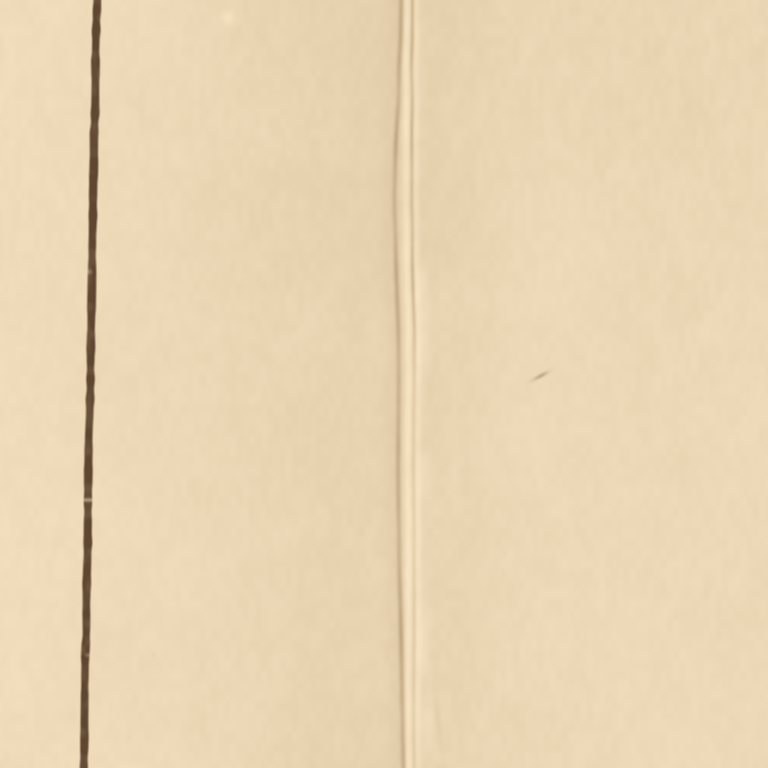
Give the GLSL for this texture, as a WebGL 1 fragment shader.

```glsl
precision highp float;
// Aged cream paper with an inked rule, a raised vertical crease and a small fleck.
uniform vec2 u_resolution;

#define PAPER vec3(0.926, 0.846, 0.714)
#define INK vec3(0.37, 0.275, 0.19)
#define SHADE vec3(0.85, 0.95, 1.0)
#define RULE_HALF_WIDTH 0.0052
#define GRAIN 0.016
#define MOTTLE 0.022
#define CREASE_DARK 0.13
#define CREASE_LIGHT 0.062

float hash(vec2 p) {
    vec3 q = fract(vec3(p.xyx) * 0.1031);
    q += dot(q, q.yzx + 33.33);
    return fract((q.x + q.y) * q.z);
}

float noise(vec2 p) {
    vec2 cell = floor(p);
    vec2 f = fract(p);
    f = f * f * (3.0 - 2.0 * f);
    float low = mix(hash(cell), hash(cell + vec2(1.0, 0.0)), f.x);
    float high = mix(hash(cell + vec2(0.0, 1.0)), hash(cell + vec2(1.0, 1.0)), f.x);
    return mix(low, high, f.y);
}

float fbm(vec2 p) {
    float sum = 0.0;
    float weight = 0.5;
    for (int i = 0; i < 4; i++) {
        sum += weight * (noise(p) - 0.5);
        p = p * 2.03 + 17.3;
        weight *= 0.5;
    }
    return sum;
}

float bell(float d, float width) {
    return exp(-d * d / (width * width));
}

// Broad tone, mottling and fine fibres of the sheet
float paperTone(vec2 p) {
    float tone = 0.012 * (1.0 - smoothstep(0.0, 0.3, p.x));
    tone -= 0.020 * smoothstep(0.18, 0.48, p.x) * (1.0 - smoothstep(0.53, 0.72, p.x));
    tone -= 0.010 * smoothstep(0.6, 1.0, p.y) * smoothstep(0.2, 0.5, p.x);
    tone += MOTTLE * fbm(p * 7.0);
    tone += GRAIN * (noise(p * vec2(125.0, 75.0)) - 0.5);
    tone += 0.6 * GRAIN * (noise(p * vec2(64.0, 30.0) + 41.0) - 0.5);
    return tone;
}

// Dark valley, bright ridge and fainter secondary fold
float creaseTone(vec2 p) {
    float wobble = 0.0012 * (noise(vec2(p.y * 23.0, 3.0)) - 0.5);
    float valley = 0.525 - 0.006 * smoothstep(0.0, 0.35, p.y)
        - 0.005 * bell(p.y - 0.73, 0.12) + 0.003 * smoothstep(0.8, 1.0, p.y) + wobble;
    float ridge = 0.5315 - 0.0025 * smoothstep(0.56, 0.68, p.y) + wobble;
    float fold = smoothstep(0.43, 0.65, p.y);
    float patchy = 0.75 + 0.5 * noise(vec2(p.y * 17.0, 9.0));

    float tone = -CREASE_DARK * patchy * bell(p.x - valley, 0.0036);
    tone -= 0.022 * bell(p.x - valley + 0.007, 0.012);
    tone += CREASE_LIGHT * bell(p.x - ridge, 0.0050);
    tone -= CREASE_DARK * mix(0.30, 0.82, fold) * patchy * bell(p.x - ridge - 0.0075, 0.0025);
    tone += CREASE_LIGHT * 0.7 * bell(p.x - ridge - 0.013, 0.0045);

    // Puckered highlights along the right side
    float pucker = smoothstep(0.35, 0.8, noise(vec2(p.y * 13.0, 27.0)));
    tone += 0.026 * pucker * bell(p.x - ridge - 0.020, 0.009);
    tone += 0.022 * bell(p.x - 0.558, 0.009) * bell(p.y - 0.06, 0.035);
    tone -= 0.025 * bell(p.x - 0.571 + 0.12 * (p.y - 0.06), 0.004) * bell(p.y - 0.06, 0.03);
    return tone;
}

// Slightly curved, rough-edged ink rule with worn nicks
float ruleMask(vec2 p, float pixel) {
    float center = 0.1094 + 0.0145 * p.y + 0.0024 * p.y * p.y;
    center += 0.0012 * (noise(vec2(p.y * 28.0, 5.0)) - 0.5);
    float halfWidth = RULE_HALF_WIDTH + 0.0012 * (noise(vec2(p.y * 75.0, 11.0)) - 0.5);
    float blur = max(0.0021, pixel);
    float mask = 1.0 - smoothstep(-blur, blur, abs(p.x - center) - halfWidth);
    float nicks = 0.5 * bell(p.y - 0.349, 0.0028);
    nicks += 0.32 * bell(p.y - 0.646, 0.0035) * smoothstep(-0.004, 0.004, center - p.x);
    nicks += 0.3 * bell(p.y - 0.147, 0.003) * smoothstep(-0.003, 0.004, p.x - center);
    float wear = 0.90 + 0.18 * noise(p * vec2(130.0, 85.0));
    return clamp(mask * wear * (1.0 - nicks), 0.0, 1.0);
}

// Thin slanted smudge, heavier at its upper right end
float fleckMask(vec2 p) {
    vec2 q = p - vec2(0.703, 0.510);
    q = vec2(0.88 * q.x + 0.47 * q.y, 0.88 * q.y - 0.47 * q.x);
    float streak = bell(q.x, 0.011) * bell(q.y, 0.0027);
    return streak * (0.30 + 0.12 * smoothstep(-0.01, 0.01, q.x));
}

void main() {
    vec2 p = gl_FragCoord.xy / u_resolution;
    float pixel = 1.0 / u_resolution.x;
    vec3 color = PAPER + SHADE * (paperTone(p) + creaseTone(p));
    color += 0.045 * bell(length((p - vec2(0.297, 0.977)) * vec2(1.0, 0.8)), 0.008);
    color = mix(color, INK * 1.25, fleckMask(p));
    color = mix(color, INK, ruleMask(p, pixel));
    gl_FragColor = vec4(clamp(color, 0.0, 1.0), 1.0);
}
```
